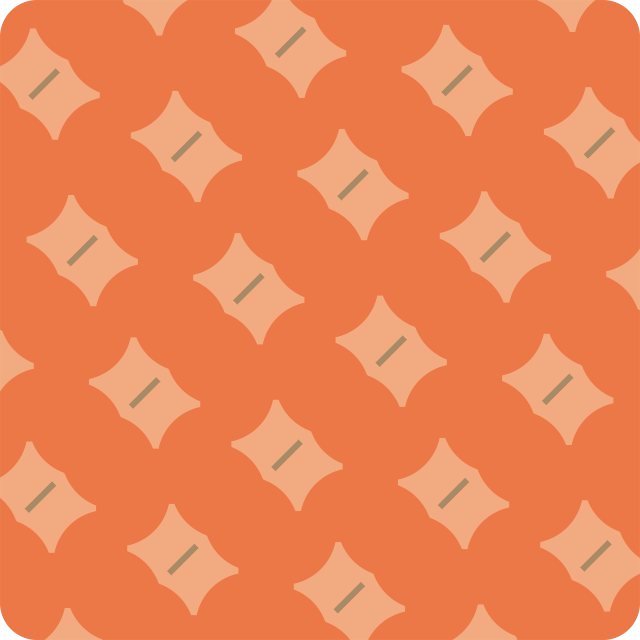
A WebGL 1 fragment shader for this pattern:

```glsl
precision highp float;

uniform vec2 u_resolution;

#define PITCH vec2(0.2302, 0.2262)
#define ROW_SHIFT 0.192
#define TILE_HALF vec2(0.0527, 0.078)
#define TIP_CUT 0.1229
#define BITE_RADIUS 0.0846
#define LONG_BITE vec2(0.1296, 0.0365)
#define SHORT_BITE vec2(0.0, 0.1478)
#define BAR_HALF vec2(0.0302, 0.0047)
#define CORNER_RADIUS 0.058
#define GROUND vec3(0.93, 0.47, 0.28)
#define TILE_COLOR vec3(0.95, 0.67, 0.50)
#define BAR_COLOR vec3(0.66, 0.54, 0.40)

float boxDistance(vec2 p, vec2 halfSize) {
  vec2 d = abs(p) - halfSize;
  return length(max(d, 0.0)) + min(max(d.x, d.y), 0.0);
}

// Rectangle with blunt tips, one bite per short side and two per long side
float tileDistance(vec2 p) {
  p = abs(p);
  float body = boxDistance(p, TILE_HALF);
  body = max(body, (p.x + p.y - TIP_CUT) * 0.70711);
  float bites = min(length(p - LONG_BITE), length(p - SHORT_BITE));
  return max(body, BITE_RADIUS - bites);
}

// Diagonal grid whose rows shift alternately to either side
vec2 cellPosition(vec2 p) {
  vec2 grid = vec2(p.x + p.y, p.x - p.y) * 0.70711 / PITCH;
  float side = 1.0 - 2.0 * mod(floor(grid.y), 2.0);
  grid.x += 0.5 - side * ROW_SHIFT;
  return (fract(grid) - 0.5) * PITCH;
}

float coverage(float dist, float pixel) {
  return 1.0 - smoothstep(-0.6 * pixel, 0.6 * pixel, dist);
}

void main() {
  float pixel = 1.0 / min(u_resolution.x, u_resolution.y);
  vec2 p = (gl_FragCoord.xy - 0.5 * u_resolution) * pixel;
  vec2 cell = cellPosition(p);

  vec3 color = mix(GROUND, TILE_COLOR, coverage(tileDistance(cell), pixel));
  color = mix(color, BAR_COLOR, coverage(boxDistance(cell, BAR_HALF), pixel));

  // Rounded canvas corners on white
  vec2 frame = 0.5 * u_resolution * pixel - CORNER_RADIUS;
  float panel = coverage(boxDistance(p, frame) - CORNER_RADIUS, pixel);
  gl_FragColor = vec4(mix(vec3(1.0), color, panel), 1.0);
}
```
